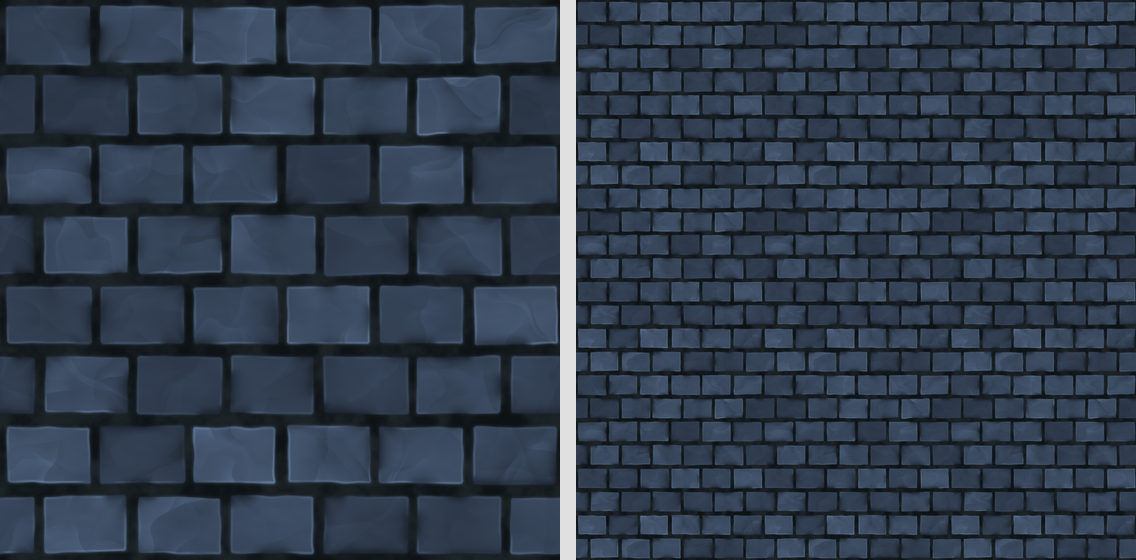
Left, the tile; right, the same tile 3 across and 3 down.
A WebGL 1 fragment shader for this texture:

```glsl
precision highp float;
// Worn blue-slate bricks in dark mortar: 6 across, 8 rows, alternate rows shifted.
// Each brick is a wobbly rounded box seeded by its wrapped cell, with creases,
// shaded flanks and a thin pale rim; the mortar is mottled with wrapping noise.
uniform vec2 u_resolution;

float hash(vec2 p) {
  vec3 q = fract(p.xyx * 0.1031);
  q += dot(q, q.yzx + 33.33);
  return fract((q.x + q.y) * q.z);
}

// Value noise repeating after a whole number of lattice cells
float noise(vec2 p, float period) {
  vec2 i = floor(p), f = fract(p);
  f = f * f * (3.0 - 2.0 * f);
  vec2 a = mod(i, period), b = mod(i + 1.0, period);
  return mix(mix(hash(a), hash(vec2(b.x, a.y)), f.x),
             mix(hash(vec2(a.x, b.y)), hash(b), f.x), f.y);
}

float brickNoise(vec2 p) {
  return noise(p, 512.0);
}

float roundedBox(vec2 p, vec2 halfSize, float radius) {
  vec2 b = abs(p) - halfSize + radius;
  return length(max(b, 0.0)) + min(max(b.x, b.y), 0.0) - radius;
}

vec3 mortarColor(vec2 p) {
  float mottle = 0.0, amp = 0.5, freq = 24.0;
  for (int k = 0; k < 4; k++) {
    mottle += amp * noise(p * freq, freq);
    amp *= 0.55;
    freq *= 2.0;
  }
  return mix(vec3(0.050, 0.073, 0.083), vec3(0.115, 0.142, 0.158),
             smoothstep(0.25, 0.85, mottle));
}

// Soft strokes, sharp on one side and fading on the other
float creases(vec2 p, vec2 id, vec2 offset) {
  vec2 warp = vec2(brickNoise(p * 22.0 + offset), brickNoise(p * 22.0 + offset + 19.0));
  vec2 w = p + 0.045 * (warp - 0.5);
  float relief = 0.0;
  for (int k = 0; k < 7; k++) {
    vec2 seed = id + float(k) * vec2(11.0, 23.0) + 5.0;
    float angle = 6.2832 * hash(seed);
    float dist = dot(w, vec2(cos(angle), sin(angle))) - 0.08 * (hash(seed + 71.0) - 0.5);
    float mask = smoothstep(0.3, 0.75, brickNoise(w * 18.0 + offset + float(k) * 9.0));
    relief += (hash(seed + 191.0) - 0.4) * mask
            * smoothstep(-0.0015, 0.0015, dist) * exp(-max(dist, 0.0) * 32.0);
  }
  return relief;
}

void main() {
  vec2 p = gl_FragCoord.xy / u_resolution;

  // Running bond layout
  vec2 grid = vec2(6.0, 8.0);
  vec2 g = p * grid;
  g.x -= mix(0.42, 0.02, mod(floor(g.y), 2.0));
  vec2 id = mod(floor(g), grid);
  vec2 q = (fract(g) - 0.5) / grid;
  vec2 offset = floor(200.0 * vec2(hash(id + 31.0), hash(id + 57.0)));
  float light = hash(id + vec2(3.0, 14.0));
  float wear = 0.35 + 0.65 * light;

  // Uneven outline
  q += 0.003 * (vec2(hash(id + 101.0), hash(id + 127.0)) - 0.5);
  vec2 skewed = q + 0.045 * (vec2(hash(id + 83.0), hash(id + 97.0)) - 0.5) * q.yx;
  vec2 halfSize = vec2(0.0775, 0.0542)
                - 0.002 * vec2(hash(id + 143.0), hash(id + 157.0));
  float d = roundedBox(skewed, halfSize, 0.007);
  d += 0.0045 * wear * brickNoise(q * 34.0 + offset + 7.0);

  // Stone face
  float inside = min(d, 0.0);
  float flank = smoothstep(0.5, 0.85, brickNoise(q * 17.0 + offset + 43.0))
              * exp(inside / 0.011);
  float relief = 0.34 * wear * creases(q, id, offset);
  relief += 0.16 * (brickNoise(q * 13.0 + offset + 61.0) - 0.5);
  relief += 0.04 * (brickNoise(q * vec2(45.0, 80.0) + offset) - 0.5);
  relief -= 0.5 * flank;
  vec3 stone = mix(vec3(0.175, 0.220, 0.288), vec3(0.255, 0.322, 0.415), light);
  stone *= 1.0 + relief;

  // Pale rim, strongest along the lower edge
  float rimLine = (d + 0.0028) / 0.0018;
  float rim = exp(-rimLine * rimLine) * (1.0 - flank)
            * smoothstep(0.15, 0.75, brickNoise(q * 28.0 + offset + 29.0))
            * mix(1.0, 0.55, smoothstep(-0.05, 0.05, q.y));
  stone += vec3(0.105, 0.130, 0.150) * rim * wear;

  // Mortar with a faint bleed of stone colour beside each brick
  vec3 mortar = mortarColor(p);
  mortar = mix(mortar, stone, 0.22 * (1.0 - smoothstep(0.0, 0.006, d)));
  float cover = 1.0 - smoothstep(-0.0017, 0.0017, d);
  gl_FragColor = vec4(mix(mortar, stone, cover), 1.0);
}
```
